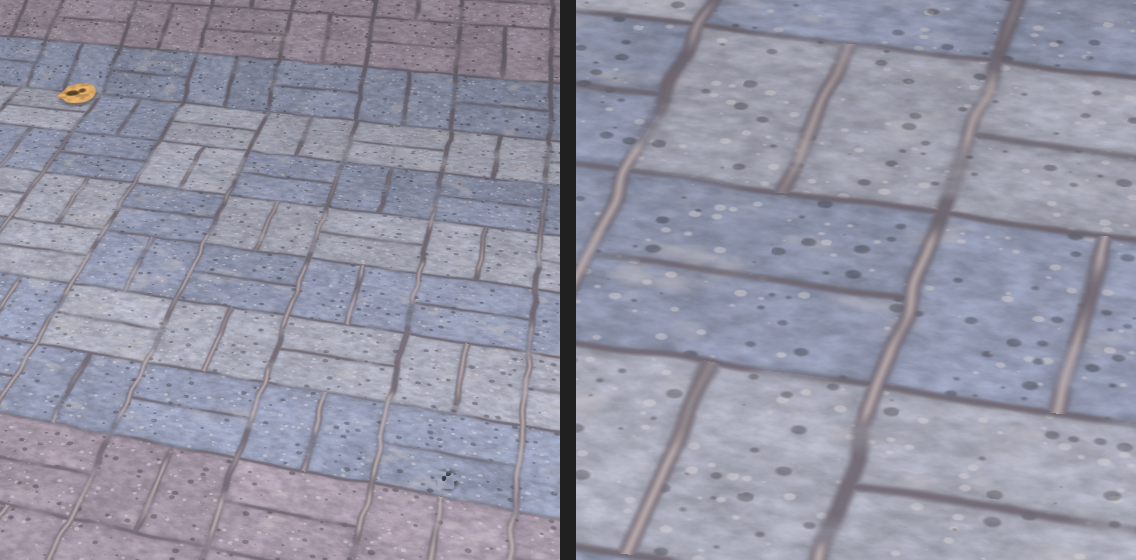
Left: the whole. Right: its middle third, enlarged.
Reproduce this texture procedurally as a Shadertoy shader.

```glsl
// Corners of the two paving planes, which meet along a fold
const vec2 FAR_LEFT = vec2(0.378, 0.990), FAR_RIGHT = vec2(0.986, 0.947);
const vec2 FOLD_LEFT = vec2(0.326, 0.816), FOLD_RIGHT = vec2(0.982, 0.749);
const vec2 NEAR_LEFT = vec2(-0.013, 0.264), NEAR_RIGHT = vec2(0.918, 0.0885);
const float COLUMNS = 4.0, FAR_ROWS = 2.0, NEAR_ROWS = 6.0;

const vec3 BLUE = vec3(0.555, 0.580, 0.670);
const vec3 GREY = vec3(0.645, 0.650, 0.705);
const vec3 RED = vec3(0.620, 0.570, 0.625);
const vec3 GROOVE = vec3(0.420, 0.390, 0.430);
const vec3 SAND = vec3(0.710, 0.660, 0.660);
const vec3 SCUFF = vec3(0.730, 0.710, 0.725);
const vec3 LEAF = vec3(0.820, 0.630, 0.390);

const vec2 GROOVE_HALF = vec2(0.024, 0.017);
const float SAND_HALF = 0.012;
const float SOFTNESS = 0.014;
const float WOBBLE = 0.030;
const float GRAIN = 0.30;
const float BRICK_VARIATION = 0.07;
const vec2 LEAF_POS = vec2(0.139, 0.833), LEAF_SIZE = vec2(0.032, 0.018);
const vec2 STAIN_POS = vec2(0.800, 0.143);

float hash(vec2 p) {
    vec3 q = fract(p.xyx * 0.1031);
    q += dot(q, q.yzx + 33.33);
    return fract((q.x + q.y) * q.z);
}

float noise(vec2 p) {
    vec2 i = floor(p), f = fract(p);
    f = f * f * (3.0 - 2.0 * f);
    return mix(mix(hash(i), hash(i + vec2(1, 0)), f.x),
               mix(hash(i + vec2(0, 1)), hash(i + 1.0), f.x), f.y);
}

float fbm(vec2 p) {
    float sum = 0.0, amp = 0.5;
    for (int i = 0; i < 4; i++) {
        sum += amp * noise(p);
        p = mat2(1.6, 1.2, -1.2, 1.6) * p + 17.0;
        amp *= 0.5;
    }
    return sum;
}

// Projective map from the unit square to a quad
mat3 squareToQuad(vec2 p00, vec2 p10, vec2 p11, vec2 p01) {
    vec2 a = p10 - p11, b = p01 - p11, s = p00 - p10 + p11 - p01;
    float det = a.x * b.y - b.x * a.y;
    float g = (s.x * b.y - b.x * s.y) / det;
    float h = (a.x * s.y - s.x * a.y) / det;
    return mat3(vec3(p10 - p00 + g * p10, g), vec3(p01 - p00 + h * p01, h), vec3(p00, 1.0));
}

vec2 unproject(mat3 m, vec2 p) {
    vec3 q = inverse(m) * vec3(p, 1.0);
    return q.xy / q.z;
}

// Block coordinates: x counts columns, y counts rows down from the fold
vec2 pavingCoord(vec2 p) {
    vec2 g = unproject(squareToQuad(FOLD_LEFT, FOLD_RIGHT, NEAR_RIGHT, NEAR_LEFT), p);
    if (g.y > 0.0) return g * vec2(COLUMNS, NEAR_ROWS);
    g = unproject(squareToQuad(FAR_LEFT, FAR_RIGHT, FOLD_RIGHT, FOLD_LEFT), p);
    return vec2(g.x * COLUMNS, min((g.y - 1.0) * FAR_ROWS, -0.0001));
}

// Red borders around alternating blue and grey rows, stepped at the left
vec3 blockColor(vec2 block) {
    if (block.y < -1.0 || block.y >= NEAR_ROWS) return RED;
    int greyRows = block.x == 0.0 ? 38 : block.x == -1.0 ? 24 : 42;
    return ((greyRows >> int(block.y + 1.0)) & 1) == 1 ? GREY : BLUE;
}

// Pale grit scattered one grain per small cell
float grit(vec2 g) {
    vec2 cell = floor(g), center = 0.25 + 0.5 * vec2(hash(cell + 3.1), hash(cell + 8.7));
    float radius = 0.30 * hash(cell + 5.3);
    return step(0.80, hash(cell)) * smoothstep(radius + 0.12, radius - 0.08, length(g - cell - center));
}

void mainImage(out vec4 fragColor, in vec2 fragCoord) {
    vec2 p = fragCoord / iResolution.xy;
    vec2 g = pavingCoord(p);
    vec2 aa = max(vec2(SOFTNESS), fwidth(g));
    vec2 w = g + WOBBLE * (vec2(noise(g * 5.0), noise(g * 5.0 + 40.0)) - 0.5);

    // Basket weave: two bricks per block, turned in every other block
    vec2 block = floor(w), f = w - block;
    bool lying = mod(block.x + block.y, 2.0) < 0.5;
    vec2 q = lying ? f.yx : f;
    float halfId = floor(q.x * 2.0);
    q.x -= 0.5 * halfId;
    vec2 edge = min(q, vec2(0.5, 1.0) - q);
    if (lying) edge = edge.yx;

    // Brick faces
    float coarse = fbm(g * 3.0 + 9.0);
    vec3 col = blockColor(block);
    col *= 1.0 + BRICK_VARIATION * (hash(block * 2.0 + vec2(halfId, 31.0)) - 0.5);
    col *= 1.0 + GRAIN * (fbm(g * vec2(17.0, 23.0)) - 0.47) + 0.16 * (coarse - 0.47);
    col = mix(col, SCUFF, 0.50 * smoothstep(0.56, 0.78, fbm(g * vec2(5.0, 7.0) + 60.0)));
    col = mix(col, SCUFF + 0.06, 0.55 * grit(g * 17.0));
    col *= 1.0 - 0.25 * grit(g * 13.0 + 90.0);
    col *= mix(0.90, 1.0, smoothstep(0.0, 0.07, min(edge.x, edge.y)));

    // Worn dark grooves, partly filled with sand in the nearer rows
    vec2 groove = 1.0 - smoothstep(GROOVE_HALF - aa, GROOVE_HALF + aa, edge);
    float wear = mix(0.40, 1.0, smoothstep(0.25, 0.60, noise(g * 4.0 + 20.0)));
    col = mix(col, GROOVE, 0.90 * wear * max(groove.x, groove.y));
    float sand = 1.0 - smoothstep(SAND_HALF - aa.x, SAND_HALF + aa.x, edge.x);
    sand *= smoothstep(0.0, 3.0, g.y) * smoothstep(0.20, 0.60, noise(g * 3.0 + 70.0));
    col = mix(col, SAND, 0.85 * sand);

    // Light falls off toward the far right
    col *= mix(1.06, 0.85, smoothstep(0.25, 1.15, p.y + 0.18 * (p.x - 0.5)));

    // Dark stain
    float stain = smoothstep(0.027, 0.005, length(p - STAIN_POS));
    col *= 1.0 - 0.65 * stain * smoothstep(0.40, 0.60, noise(p * 130.0));

    // Fallen leaf with its shadow and brown holes
    vec2 l = (p - LEAF_POS) / LEAF_SIZE;
    l.y -= 0.20 * l.x;
    float rim = length(l) + 0.30 * (noise(l * 2.0 + 5.0) - 0.5);
    col *= 1.0 - 0.30 * smoothstep(1.25, 0.80, length(l + vec2(0.0, 0.25)));
    vec3 leaf = LEAF * (0.85 + 0.30 * noise(l * 4.0));
    leaf *= 1.0 - 0.60 * smoothstep(0.35, 0.15, length((l - vec2(-0.30, 0.10)) * vec2(0.7, 1.0)));
    leaf *= 1.0 - 0.50 * smoothstep(0.30, 0.10, length(l - vec2(0.25, 0.25)));
    col = mix(col, leaf, smoothstep(1.08, 0.92, rim));

    fragColor = vec4(col, 1.0);
}
```
